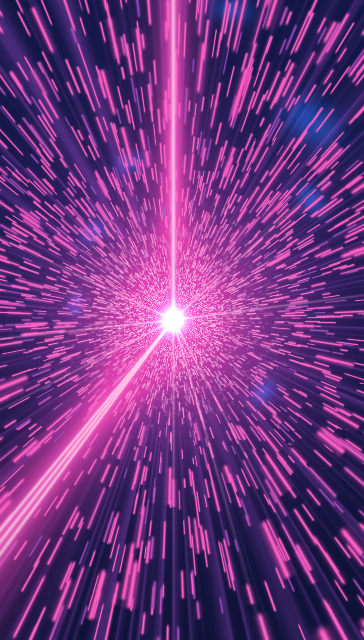
Write a WebGL 2 fragment shader that draws this background.

```glsl
#version 300 es
precision highp float;
// Hyperspace burst: pink streaks fly out of a white core over a navy field.
// Streaks are hashed cells in (angle, log radius); long beams, soft halos and
// blue patches are distance-based glows, all in units of the canvas height.

#define CORE vec2(-0.0135, 0.0)
#define NAVY vec3(0.055, 0.075, 0.235)
#define VIOLET vec3(0.29, 0.17, 0.52)
#define MAGENTA vec3(0.87, 0.24, 0.68)
#define PINK vec3(1.0, 0.38, 0.77)
#define PALE vec3(1.0, 0.82, 0.95)
#define BLUE vec3(0.02, 0.27, 0.52)
#define UP_ANGLE 1.571
#define LOW_ANGLE -2.234
#define LAYERS 8
#define STREAK_GAIN 1.0

uniform vec2 u_resolution;
out vec4 outColor;

const float TAU = 6.2831853;

vec3 hash3(vec3 p) {
  p = fract(p * vec3(0.1031, 0.1030, 0.0973));
  p += dot(p, p.yxz + 33.33);
  return fract((p.xxy + p.yxx) * p.zyx);
}

// Gaussian of a distance, kept at least a pixel wide without gaining energy
float softLine(float d, float w) {
  float wide = max(w, 0.55 / u_resolution.y);
  return exp(-d * d / (wide * wide)) * w / wide;
}

// Beam leaving the core at an angle, widening with distance
float beam(vec2 p, float angle, float width, float spread, float reach) {
  vec2 dir = vec2(cos(angle), sin(angle));
  float along = dot(p, dir);
  float across = dir.x * p.y - dir.y * p.x;
  float w = width + spread * max(along, 0.0);
  return softLine(across, w) * smoothstep(-0.01, 0.03, along)
       * exp(-max(along, 0.0) / reach);
}

// One layer of dashes: x = sharp body, y = soft glow, z = tint
vec3 streaks(float r, float turn, float sectors, float rate, float width, float density, float seed) {
  float s = turn * sectors;
  float lane = floor(s);
  float along = log(r) * rate + 40.0 + 7.0 * hash3(vec3(lane, seed, 3.0)).x;
  vec3 shape = hash3(vec3(lane, floor(along), seed));
  vec3 look = hash3(vec3(lane + 57.0, floor(along) + 19.0, seed));
  float f = fract(along);
  float start = shape.x * 0.25;
  float stop = start + mix(0.25, 0.75, shape.y);
  float dash = smoothstep(start, start + 0.08, f) * (1.0 - smoothstep(stop - 0.05, stop, f));
  float lanePos = fract(s) - 0.5;
  float d = abs(lanePos - 0.4 * (look.x - 0.5)) * TAU * r / sectors;
  float w = (0.0006 + width * r) * mix(0.6, 1.3, shape.z);
  dash *= step(look.y, density) * (1.0 - smoothstep(0.35, 0.5, abs(lanePos)));
  return vec3(softLine(d, w) * dash, softLine(d, w * 2.8) * dash, look.z);
}

// Smooth noise around the circle for faint continuous rays
float rayNoise(float turn, float count) {
  float s = turn * count;
  float a = hash3(vec3(floor(s), 5.0, count)).x;
  float b = hash3(vec3(mod(floor(s) + 1.0, count), 5.0, count)).x;
  return mix(a, b, smoothstep(0.0, 1.0, fract(s)));
}

// Blue patch, slightly stretched across the direction to the core
float patchGlow(vec2 p, vec2 c, float size) {
  vec2 dir = normalize(vec2(c.y, -c.x));
  vec2 q = p - c;
  vec2 e = vec2(dot(q, dir) * 0.7, dir.x * q.y - dir.y * q.x) / size;
  return exp(-dot(e, e));
}

void main() {
  vec2 p = (gl_FragCoord.xy - 0.5 * u_resolution) / u_resolution.y - CORE;
  float r = max(length(p), 0.001);
  float turn = fract(atan(p.y, p.x) / TAU + 1.0);
  float upper = smoothstep(-0.25, 0.2, p.y);

  // Field and wide halos
  vec3 col = NAVY * mix(0.9, 1.12, upper);
  col = mix(col, VIOLET, 0.92 * exp(-r * r / 0.062));
  float rays = pow(rayNoise(turn, 460.0), 4.0) + 0.5 * pow(rayNoise(turn, 290.0), 6.0);
  col = mix(col, vec3(0.46, 0.23, 0.64), 0.55 * min(rays, 1.0) * smoothstep(0.04, 0.2, r));

  // Blue patches: position and size
  vec3 spots[7] = vec3[7](vec3(0.215, 0.31, 0.032), vec3(-0.064, 0.246, 0.015),
    vec3(-0.125, 0.138, 0.015), vec3(-0.153, 0.025, 0.012), vec3(0.215, 0.188, 0.018),
    vec3(0.14, -0.112, 0.016), vec3(0.092, 0.485, 0.020));
  for (int i = 0; i < 7; i++) col += BLUE * 0.7 * patchGlow(p, spots[i].xy, spots[i].z);

  // Magenta halos of the core and the two great beams
  float halo = 0.95 * exp(-pow(r / 0.125, 2.0)) + 0.2 * exp(-pow(r / 0.22, 2.0));
  halo += 0.35 * beam(p, UP_ANGLE, 0.055, 0.01, 0.9) + 0.7 * beam(p, UP_ANGLE, 0.019, 0.008, 2.0);
  halo += 0.9 * beam(p, LOW_ANGLE, 0.032, 0.07, 1.5);
  col = mix(col, MAGENTA, min(halo, 0.96));

  // Dashes from fine to bold, the boldest kept to the outside
  for (int i = 0; i < LAYERS; i++) {
    float k = float(i) / float(LAYERS - 1);
    float sectors = floor(mix(200.0, 42.0, sqrt(k)));
    float density = mix(0.58, 0.27, k) * mix(0.5 + 0.45 * k, 1.0, upper);
    float bold = k * k * k * mix(1.0, 0.7, upper);
    vec3 s = streaks(r, turn, sectors, mix(4.6, 2.3, k), mix(0.0028, 0.0075, bold), density, float(i) * 13.0 + 2.0);
    float fade = smoothstep(0.02, 0.06, r) * smoothstep(0.25 * k - 0.06, 0.25 * k + 0.08, r + 0.06);
    vec3 tint = mix(PINK, vec3(0.56, 0.27, 0.70), step(0.74, s.z) * (1.0 - k));
    tint = mix(tint, PALE, 0.75 * exp(-r * r / 0.022));
    col = mix(col, MAGENTA, 0.45 * k * fade * s.y);
    col = mix(col, tint, min(fade * STREAK_GAIN * s.x, 1.0));
  }

  // Bright specks crowding the core
  for (int i = 0; i < 2; i++) {
    vec3 s = streaks(r, turn, 90.0 + 37.0 * float(i), 13.0 - 3.0 * float(i), 0.008, 0.5, 131.0 + 17.0 * float(i));
    col = mix(col, PALE, s.x * 0.9 * smoothstep(0.015, 0.035, r) * exp(-pow(r / 0.105, 2.0)));
  }

  // Great beams: pink sheath, then bright strands
  col = mix(col, PINK, 0.75 * beam(p, UP_ANGLE, 0.008, 0.005, 2.0));
  col = mix(col, PINK, 0.85 * beam(p, LOW_ANGLE, 0.008, 0.028, 2.0));
  col = mix(col, PALE, 0.95 * beam(p, UP_ANGLE, 0.0028, 0.001, 2.0));
  for (int i = 0; i < 3; i++) {
    float offset = (float(i) - 1.0) * 0.026;
    col = mix(col, vec3(1.0, 0.86, 0.94), 0.9 * beam(p, LOW_ANGLE + offset, 0.0016, 0.0035, 1.5));
  }

  // Short side rays
  float sides[8] = float[8](0.13, 0.75, 2.70, 3.25, 3.62, -1.57, -1.29, -1.08);
  for (int i = 0; i < 8; i++) {
    float reach = mix(0.09, 0.22, hash3(vec3(float(i), 4.0, 9.0)).x);
    col = mix(col, vec3(1.0, 0.68, 0.89), 0.9 * beam(p, sides[i], 0.0017, 0.001, reach));
  }

  // White core
  col += vec3(1.0, 0.9, 0.97) * (1.3 * exp(-pow(r / 0.018, 2.0)) + 0.4 * exp(-r / 0.022));
  outColor = vec4(clamp(col, 0.0, 1.0), 1.0);
}
```
